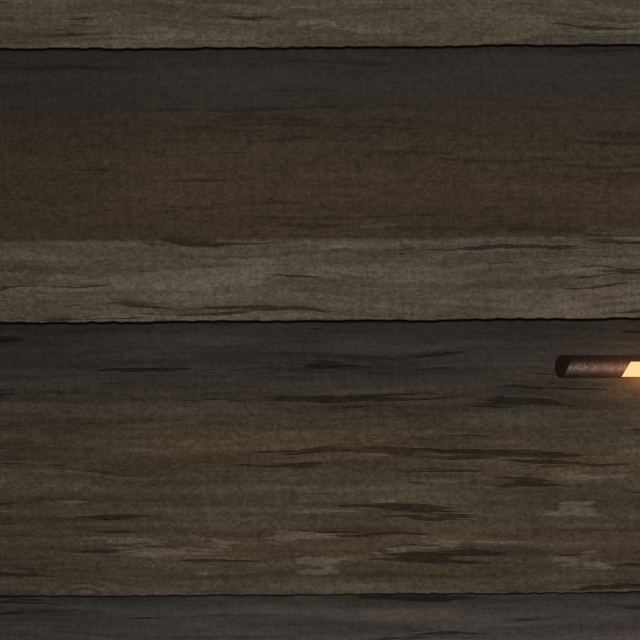
This texture is drawn by a Shadertoy shader. Its source:

```glsl
const float PITCH = 0.4275;        // board height
const float FIRST_SEAM = 0.067;    // lowest seam at the left edge
const float TILT = 0.007;          // rise of the boards across the canvas
const float SEAM_HALF = 0.0018;
const float BEVEL_TOP = 0.30;      // part of a board taken by its pale lower band
const vec2 GRAIN_SCALE = vec2(3.5, 50.0);
const float GRAIN_DEPTH = 0.42;
const float ROUGH_DEPTH = 0.24;
const vec2 KNOT = vec2(0.13, 0.074);
const vec2 PATCH = vec2(0.32, 0.565);
const vec2 LAMP = vec2(0.877, 0.427);
const float LAMP_RADIUS = 0.018;

const vec3 SEAM_COLOR = vec3(0.035, 0.03, 0.025);
const vec3 SHADE_GREY = vec3(0.178, 0.163, 0.143);
const vec3 BROWN = vec3(0.218, 0.180, 0.138);
const vec3 WORN_BROWN = vec3(0.242, 0.212, 0.170);
const vec3 PALE = vec3(0.288, 0.255, 0.212);
const vec3 LOW_GREY = vec3(0.225, 0.205, 0.185);
const vec3 FLAKE = vec3(0.355, 0.33, 0.28);
const vec3 RUST = vec3(0.28, 0.205, 0.14);
const vec3 METAL = vec3(0.24, 0.20, 0.17);
const vec3 LIGHT = vec3(1.0, 0.86, 0.62);
const vec3 GLOW = vec3(0.75, 0.36, 0.14);

float hash(vec2 p) {
    return fract(sin(dot(p, vec2(127.1, 311.7))) * 43758.5453);
}

float noise(vec2 p) {
    vec2 i = floor(p), f = fract(p);
    f = f * f * (3.0 - 2.0 * f);
    return mix(mix(hash(i), hash(i + vec2(1, 0)), f.x),
               mix(hash(i + vec2(0, 1)), hash(i + vec2(1, 1)), f.x), f.y);
}

float fbm(vec2 p) {
    float sum = 0.0, amp = 0.5;
    for (int i = 0; i < 4; i++) {
        sum += amp * noise(p);
        p = mat2(0.998, 0.06, -0.06, 0.998) * p * 2.03 + 17.3;
        amp *= 0.5;
    }
    return sum;
}

// Base tone of a board: pale band below, brown centre, grey shade above
vec3 boardTone(vec2 p, float h, float row, float band) {
    float wave = 0.10 * (fbm(p * vec2(3.0, 9.0) + row * 7.0) - 0.47);
    vec3 tone = mix(WORN_BROWN, BROWN, step(0.5, row));
    tone = mix(tone, SHADE_GREY, smoothstep(0.52, 0.90, h + wave));
    tone = mix(tone, PALE, band);
    return row < -0.5 ? LOW_GREY : tone;
}

// Slanted tube with a bright opening at the right edge
vec3 addLamp(vec3 color, vec2 uv, float px) {
    vec2 q = uv - LAMP;
    float y = q.y / LAMP_RADIUS;
    float start = -0.010 * sqrt(max(1.0 - y * y, 0.0));
    float body = smoothstep(-px, px, LAMP_RADIUS - abs(q.y))
               * smoothstep(-px, px, q.x - start);
    float shine = exp(-pow((y + 0.1) * 2.2, 2.0));
    vec3 tube = METAL * (0.4 + 1.2 * shine) * (0.8 + 0.4 * noise(uv * 300.0));
    float rim = 1.0 - smoothstep(0.008, 0.014, q.x - 0.008 * y);
    color = mix(color, mix(tube, METAL * 0.35, rim), body);
    vec2 d = uv - vec2(1.0, LAMP.y - 0.016);
    color += GLOW * 0.6 * exp(-length(d * vec2(28.0, 42.0)));
    float opening = smoothstep(-px, px, d.x + 0.029 - 0.6 * d.y)
                  * smoothstep(-px, px, d.y) * smoothstep(-px, px, 0.024 - d.y);
    return mix(color, LIGHT, opening);
}

void mainImage(out vec4 fragColor, in vec2 fragCoord) {
    vec2 uv = fragCoord / iResolution.y;
    float px = 1.0 / iResolution.y;

    // Board number, height within the board, pale lower band
    float wobble = 0.002 * (noise(uv * vec2(9.0, 2.0)) + noise(uv * vec2(90.0, 2.0)) - 1.0);
    float v = (uv.y - TILT * uv.x - FIRST_SEAM + wobble) / PITCH;
    float row = floor(v), h = fract(v);
    float upper = step(0.5, row);
    float band = upper * (1.0 - smoothstep(BEVEL_TOP - 0.008, BEVEL_TOP + 0.008, h));
    float smoothPart = upper * (1.0 - band);

    // Wavy grain, with rings around a knot in one board
    vec2 p = uv + vec2(row * 3.7, 0.0);
    p.y += (0.02 + 0.02 * band) * (fbm(uv * vec2(5.0, 11.0) + row * 5.0) - 0.47);
    float grain = fbm(p * GRAIN_SCALE) - 0.47;
    float streak = fbm(p * GRAIN_SCALE * vec2(2.5, 3.0) + 31.0) - 0.47;
    float calm = mix(1.0, 0.4, smoothPart);
    float ring = length((uv - KNOT) / vec2(0.055, 0.018));
    float knot = step(-0.5, row) * exp(-ring * ring) * sin(ring * 13.0);

    vec3 color = boardTone(uv, h, row, band);
    float rustBand = exp(-pow((h - 0.53) / 0.09, 2.0)) + exp(-pow((h - 0.19) / 0.06, 2.0));
    float rust = rustBand * smoothstep(0.35, 0.7, fbm(uv * vec2(4.0, 12.0) + 4.0));
    color = mix(color, RUST, 0.5 * rust * (1.0 - upper) * step(-0.5, row));
    color *= 1.0 + calm * GRAIN_DEPTH * (grain + streak) + 0.16 * knot;

    // Worn pale flakes and thin dark cracks along the grain
    float flake = smoothstep(0.64, 0.71, fbm(p * vec2(10.0, 65.0) + 63.0));
    vec2 away = (uv - PATCH - vec2(0.0, 0.10 * (uv.x - PATCH.x))) / vec2(0.17, 0.024);
    float worn = 1.0 - smoothstep(0.6, 0.9, length(away) + 1.4 * (fbm(uv * vec2(18.0, 70.0)) - 0.47));
    flake *= calm * (1.0 - smoothstep(0.4, 0.65, h));
    color = mix(color, FLAKE, 0.55 * max(flake, worn * band));
    float crack = smoothstep(0.61, 0.70, fbm(p * vec2(6.0, 95.0) + 91.0));
    color *= 1.0 - 0.36 * crack * calm * (1.0 - worn * band);

    // Short curled ridges, fine grit and darker left edge
    vec2 curl = uv * vec2(95.0, 130.0);
    curl += 1.6 * vec2(noise(curl * 0.7), noise(curl * 0.7 + 40.0));
    float ridge = 0.5 - 2.0 * abs(noise(curl) - 0.5);
    float rough = 0.55 * ridge + 0.9 * (noise(uv * vec2(230.0, 280.0)) - 0.5)
                + 0.5 * (noise(uv * 420.0) - 0.5);
    color *= 1.0 + ROUGH_DEPTH * rough * mix(1.0, 0.7, smoothstep(0.65, 0.9, h));
    color *= mix(0.91, 1.03, smoothstep(0.0, 0.35, uv.x));

    // Seams, with a soft shadow on the board below each
    float seamHalf = SEAM_HALF * mix(0.3, 1.0, step(0.5, round(v)));
    float seamDist = min(h, 1.0 - h) * PITCH;
    color *= 1.0 - 0.22 * exp(-(1.0 - h) * PITCH / 0.010);
    color = mix(SEAM_COLOR, color, smoothstep(seamHalf - px, seamHalf + 0.002, seamDist));

    fragColor = vec4(addLamp(color, uv, px), 1.0);
}
```
